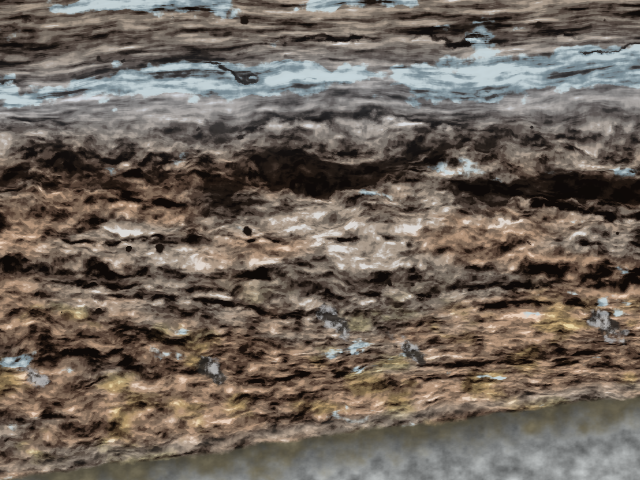
A Shadertoy shader for this texture:

```glsl
#define BASE_TONE 0.45
#define RELIEF 1.9
#define GRAIN_CONTRAST 1.1
#define CRUMB_CONTRAST 0.75
#define WARP 0.045
#define PAINT_COVER 0.58
#define CRACKS 10
#define CRACK_DEPTH 0.36
#define TUFTS 5
#define PIT_DENSITY 0.08

float hash(vec2 p) {
    return fract(sin(dot(p, vec2(127.1, 311.7))) * 43758.5);
}

float noise(vec2 p) {
    vec2 i = floor(p), f = fract(p);
    f = f * f * (3.0 - 2.0 * f);
    return mix(mix(hash(i), hash(i + vec2(1, 0)), f.x),
               mix(hash(i + vec2(0, 1)), hash(i + vec2(1, 1)), f.x), f.y);
}

float fbm(vec2 p) {
    float sum = 0.0, amp = 0.53;
    for (int i = 0; i < 4; i++) {
        sum += amp * noise(p);
        p = p * 2.03 + 17.3;
        amp *= 0.5;
    }
    return sum;
}

float bell(float x, float centre, float width) {
    float d = (x - centre) / width;
    return exp(-d * d);
}

// Height of the weathered surface: ridges and fibres, crumbling where rotten
float surface(vec2 g, float rot) {
    float ridges = fbm(g * vec2(5.0, 26.0));
    float fibres = fbm(g * vec2(8.0, 62.0) + 7.0);
    float crumbs = fbm(g * vec2(30.0, 42.0) + 19.0);
    return 0.35 * ridges + mix(0.45, 0.18, rot) * fibres + mix(0.2, 0.47, rot) * crumbs;
}

vec3 woodRamp(float t) {
    vec3 c = mix(vec3(0.05, 0.035, 0.03), vec3(0.12, 0.09, 0.07), smoothstep(0.0, 0.1, t));
    c = mix(c, vec3(0.31, 0.26, 0.23), smoothstep(0.1, 0.27, t));
    c = mix(c, vec3(0.46, 0.42, 0.38), smoothstep(0.27, 0.43, t));
    c = mix(c, vec3(0.66, 0.60, 0.54), smoothstep(0.43, 0.66, t));
    return mix(c, vec3(0.86, 0.85, 0.84), smoothstep(0.66, 0.92, t));
}

void mainImage(out vec4 fragColor, in vec2 fragCoord) {
    vec2 p = fragCoord / iResolution.y;
    vec2 uv = fragCoord / iResolution.xy;
    float u = uv.x, v = uv.y;

    // Grain follows the sloping plank edges, broken by crumbs
    float crumb = fbm(p * vec2(42.0, 52.0) + 71.0) - 0.5;
    float lump = fbm(p * vec2(13.0, 19.0)) - 0.5;
    float tilt = 0.17 * u * smoothstep(0.42, 0.1, v) + 0.04 * u * smoothstep(0.65, 0.9, v);
    float w = v - tilt + WARP * (fbm(p * vec2(3.0, 6.0)) - 0.5);
    float rot = smoothstep(0.78, 0.68, w);
    w += mix(0.012, 0.035, rot) * lump + 0.012 * rot * crumb;
    vec2 g = vec2(p.x, w);

    // Relief lit from above
    float h = surface(g, rot);
    float lit = h - surface(g + vec2(-0.002, 0.006), rot);
    float tone = BASE_TONE + RELIEF * lit + GRAIN_CONTRAST * (h - 0.5);
    tone += CRUMB_CONTRAST * mix(0.45, 1.0, rot) * crumb;
    tone += 0.3 * (fbm(p * vec2(3.0, 8.0) + 41.0) - 0.5);
    tone -= 0.14 * bell(w, 0.905, 0.035) + 0.12 * bell(w, 0.64, 0.08);

    // Bleached ridges with a shadow beneath
    float chips = fbm(g * vec2(16.0, 34.0) + 5.0);
    float frost = bell(w, 0.53, 0.018) * smoothstep(0.06, 0.2, u) * smoothstep(0.95, 0.7, u);
    frost *= smoothstep(0.35, 0.6, chips);
    float pale = bell(w, 0.472, 0.022) * smoothstep(0.85, 0.5, u);
    tone += 0.42 * frost + 0.2 * pale - 0.22 * bell(w, 0.432, 0.012);

    // Short ragged cracks
    for (int i = 0; i < CRACKS; i++) {
        float id = float(i);
        float level = 0.17 + 0.078 * id + 0.05 * hash(vec2(id, 3.0));
        float line = w - level - 0.05 * (noise(vec2(u * 4.0, id * 9.0)) - 0.5);
        line -= 0.02 * (noise(vec2(u * 24.0, id * 5.0)) - 0.5) + 0.03 * crumb;
        float width = 0.004 + 0.006 * hash(vec2(id, 8.0));
        float strength = smoothstep(0.42, 0.65, noise(vec2(u * 5.0, id * 7.0 + 2.0)));
        strength *= smoothstep(0.2, 0.55, noise(vec2(u * 26.0, id * 3.0 + 1.0)));
        tone -= CRACK_DEPTH * strength * bell(line, 0.0, width);
        tone += 0.12 * strength * bell(line, -2.2 * width, width);
    }

    // Rotted hollows with splintered rims
    float hole = 0.85 * bell(w, 0.65, 0.032) * bell(u, 0.52, 0.13);
    hole += 0.9 * bell(w, 0.6, 0.02) * smoothstep(0.62, 0.8, u) + 0.4 * bell(w, 0.635, 0.08);
    hole += 1.7 * (fbm(g * vec2(7.0, 19.0) + 3.0) - 0.5) + 0.9 * crumb;
    tone = mix(tone, 0.05 + 0.35 * (tone - 0.35), smoothstep(0.42, 0.78, hole));

    // Worm holes
    vec2 cell = floor(p * 13.0);
    vec2 pit = (cell + 0.25 + 0.5 * vec2(hash(cell), hash(cell + 31.0))) / 13.0;
    float pitSize = 0.004 + 0.006 * hash(cell + 57.0);
    float pitMask = smoothstep(pitSize, 0.3 * pitSize, length(p - pit) + 0.02 * crumb);
    tone = mix(tone, 0.06, pitMask * step(hash(cell + 83.0), PIT_DENSITY));

    // Wood colour, warmer where it has decayed
    vec3 col = woodRamp(tone);
    float rust = smoothstep(0.74, 0.6, w) * smoothstep(0.3, 0.6, fbm(g * vec2(4.0, 12.0) + 61.0));
    col *= mix(vec3(1.0), vec3(1.06, 0.96, 0.88), rust * (1.0 - frost));
    float algae = smoothstep(0.5, 0.7, fbm(p * vec2(12.0, 20.0) + 23.0)) * smoothstep(0.45, 0.3, w);
    col *= mix(vec3(1.0), vec3(1.0, 1.02, 0.87), algae);
    col = mix(col, vec3(0.55, 0.57, 0.60) * (0.55 + tone), 0.6 * bell(w, 0.79, 0.08));

    // Flaking blue paint, worn to specks at its rims
    float coat = bell(w, 0.81, 0.045);
    coat += 0.8 * smoothstep(0.94, 0.975, w) * smoothstep(0.45, 0.65, noise(vec2(u * 7.0, 4.0)));
    float flake = 0.5 * coat + 0.8 * fbm(g * vec2(5.0, 17.0) + 11.0) + 0.5 * (chips - 0.5) + 0.4 * crumb;
    float paint = smoothstep(1.23 - PAINT_COVER, 1.33 - PAINT_COVER, flake) * smoothstep(0.08, 0.3, tone);
    vec3 paintColor = mix(vec3(0.47, 0.55, 0.59), vec3(0.77, 0.83, 0.85), smoothstep(0.25, 0.65, tone + 0.3 * crumb));
    col = mix(col, paintColor, 0.92 * paint);

    // Grey lichen tufts
    for (int i = 0; i < TUFTS; i++) {
        float id = float(i);
        vec2 centre = vec2((id + hash(vec2(id, 1.0))) / float(TUFTS) * 1.33, 0.2 + 0.13 * hash(vec2(id, 2.0)));
        vec2 d = p - centre;
        d.y += 0.6 * d.x;
        float fuzz = length(d * vec2(0.8, 1.2)) + 0.07 * crumb;
        vec3 lichen = mix(vec3(0.16, 0.15, 0.14), vec3(0.74, 0.75, 0.76), smoothstep(0.35, 0.65, fbm(p * 65.0 + id)));
        col = mix(col, lichen, 0.8 * smoothstep(0.032, 0.014, fuzz));
    }

    // Mossy concrete below the ragged lower plank edge
    float edge = v - 0.18 * u + 0.02 * lump + 0.012 * crumb;
    col = mix(col, vec3(0.62, 0.57, 0.52) * (0.5 + tone), 0.6 * bell(edge, 0.02, 0.012));
    float grit = fbm(p * 28.0 + 90.0);
    vec3 concrete = mix(vec3(0.33, 0.31, 0.25), vec3(0.56, 0.57, 0.57), smoothstep(0.0, -0.09, edge + 0.12 * (grit - 0.5)));
    concrete *= 0.6 + 0.8 * grit + 0.5 * crumb;
    col = mix(col, concrete, smoothstep(0.005, -0.006, edge));

    fragColor = vec4(clamp(col, 0.0, 1.0), 1.0);
}
```
